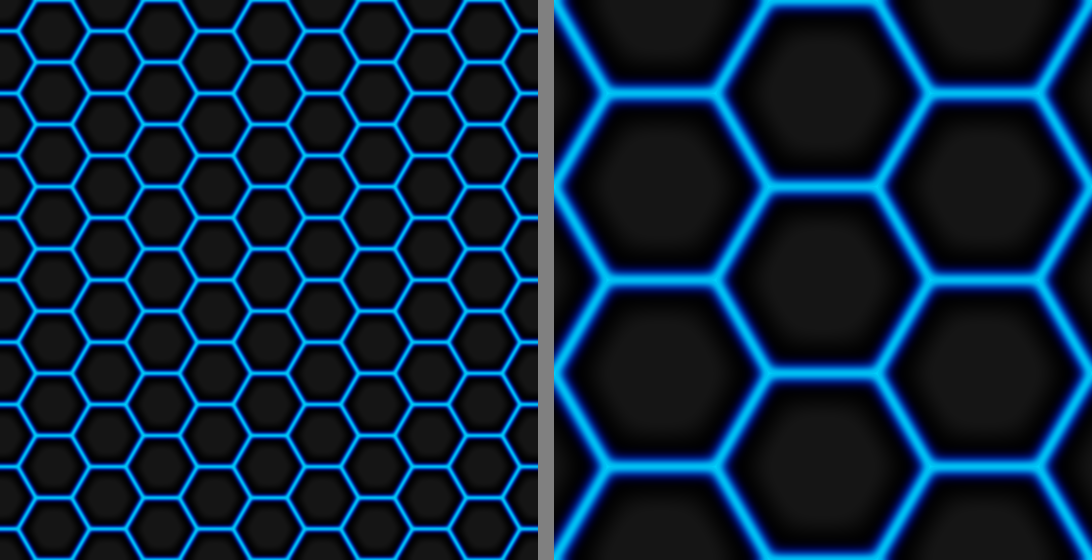
Left, the full canvas; right, a detail of the centre.
Reproduce this pattern procedurally as a Shadertoy shader.

```glsl
// Seamless honeycomb of dark hexagonal cells with glowing blue borders
#define COLUMN_PAIRS 5.0     // staggered column pairs across the canvas
#define ROWS 9.0             // cells down the canvas
#define CORE_WIDTH 0.071     // green falloff, in cell apothems
#define GLOW_WIDTH 0.113     // blue falloff, in cell apothems
#define CORE_GREEN 0.75
#define GLOW_BLUE 0.95
#define JOINT_ROUNDING 0.03
#define CELL_ROUNDING 0.08
#define CELL_GRAY vec3(0.083)
#define SHADE_START 0.14     // border shadow ends between these distances
#define SHADE_END 0.50

const float SQRT3 = sqrt(3.0);

// Offset from the nearest centre of a flat-topped hexagonal lattice
vec2 hexOffset(vec2 p) {
    vec2 period = vec2(SQRT3, 1.0);
    vec2 a = mod(p + 0.5 * period, period) - 0.5 * period;
    vec2 b = mod(p, period) - 0.5 * period;
    return dot(a, a) < dot(b, b) ? a : b;
}

// Distances to the closest side along each axis: 0 on a side, 1 at the centre
vec3 sideDistances(vec2 q) {
    return 1.0 - abs(vec3(2.0 * q.y, SQRT3 * q.x + q.y, SQRT3 * q.x - q.y));
}

// Smooth minimum that rounds the corners
float roundedDistance(vec3 d, float rounding) {
    float nearest = min(d.x, min(d.y, d.z));
    return nearest - rounding * log(dot(exp((nearest - d) / rounding), vec3(1.0)));
}

void mainImage(out vec4 fragColor, in vec2 fragCoord) {
    vec2 p = fragCoord / iResolution.xy * vec2(COLUMN_PAIRS * SQRT3, ROWS);
    vec3 sides = sideDistances(hexOffset(p));

    // Cell face, darkening towards its border
    float inner = roundedDistance(sides, CELL_ROUNDING);
    vec3 color = CELL_GRAY * smoothstep(SHADE_START, SHADE_END, inner);

    // Cyan core inside a wider blue glow, slightly brighter at the joints
    float border = roundedDistance(sides, JOINT_ROUNDING);
    float joint = max(-border, 0.0) / (JOINT_ROUNDING * log(2.0));
    float d = max(border, 0.0);
    float core = exp(-pow(d / CORE_WIDTH, 2.0));
    float glow = exp(-pow(d / GLOW_WIDTH, 2.2));
    color += vec3(0.0, CORE_GREEN * core + 0.08 * joint, GLOW_BLUE * glow + 0.04 * joint);

    fragColor = vec4(clamp(color, 0.0, 1.0), 1.0);
}
```
